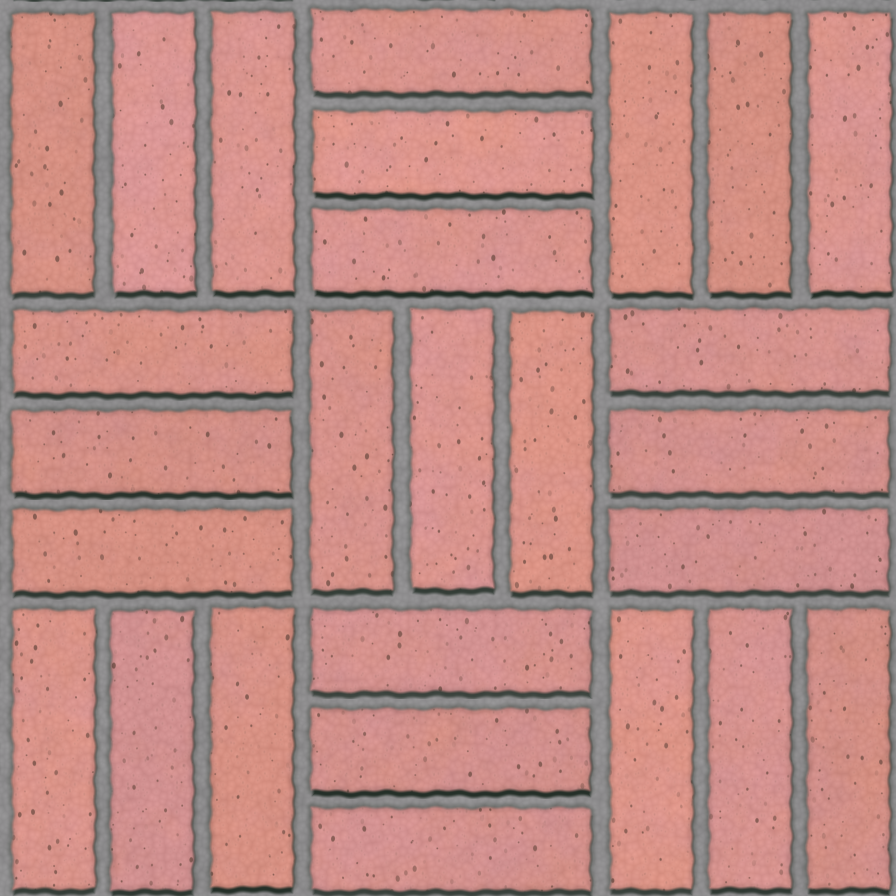
Reproduce this texture procedurally as a Shadertoy shader.

```glsl
// Basket-weave brick paving: blocks of three pink bricks in alternating directions, with grey mortar.
#define BLOCKS 3.0                       // blocks across and down
#define OFFSET vec2(0.012, -0.008)       // pattern shift, in blocks
#define HALF_SIZE vec2(0.137, 0.467)     // brick half width and half length
#define EDGE_SOFT 0.007
#define SHADOW_SHIFT vec2(0.004, -0.021)
#define SPECK_CELLS 21.0                 // speck cells per block
#define BRICK_ORANGE vec3(0.850, 0.570, 0.515)
#define BRICK_PINK vec3(0.835, 0.575, 0.575)
#define MORTAR vec3(0.555, 0.550, 0.555)
#define MORTAR_DARK vec3(0.400, 0.410, 0.395)
#define SHADOW vec3(0.130, 0.175, 0.145)
#define SPECK vec3(0.430, 0.300, 0.260)

vec2 hash2(vec2 p) {
    vec3 q = fract(p.xyx * vec3(0.1031, 0.1030, 0.0973));
    q += dot(q, q.yzx + 33.33);
    return fract((q.xx + q.yz) * q.zy);
}

// Layered, rotated sines: soft blotches in about -1..1
float mottle(vec2 p) {
    float sum = 0.0, amp = 0.5;
    for (int i = 0; i < 5; i++) {
        sum += amp * sin(p.x + 1.7 * sin(p.y + float(i))) * cos(p.y - 0.8 * p.x);
        p = mat2(1.2, 1.3, -1.3, 1.2) * p + 2.3;
        amp *= 0.7;
    }
    return sum;
}

// Cellular spots: x is coverage by dark dots, y is distance to the nearest point
vec2 cellSpots(vec2 p, float blur) {
    vec2 cell = floor(p);
    float cover = 0.0, nearest = 2.0;
    for (int j = -1; j <= 1; j++)
    for (int i = -1; i <= 1; i++) {
        vec2 id = cell + vec2(i, j);
        vec2 rnd = hash2(id + 71.0);
        vec2 toPoint = p - id - hash2(id + 17.0);
        float dist = length(toPoint);
        float radius = 0.05 + 0.17 * rnd.x * rnd.x;
        float oval = length(toPoint * vec2(1.0 + 0.5 * rnd.x, 1.0));
        float dot1 = 1.0 - smoothstep(radius - blur, radius + blur, oval);
        cover = max(cover, dot1 * smoothstep(0.35, 0.95, rnd.y));
        nearest = min(nearest, dist);
    }
    return vec2(cover, nearest);
}

float boxDistance(vec2 p, vec2 halfSize) {
    vec2 d = abs(p) - halfSize;
    return length(max(d, 0.0)) + min(max(d.x, d.y), 0.0);
}

void mainImage(out vec4 fragColor, in vec2 fragCoord) {
    vec2 p = fragCoord / iResolution.xy * BLOCKS - OFFSET;
    float pixel = BLOCKS / iResolution.y;
    float soft = max(EDGE_SOFT, pixel);

    // Block, direction and brick within the block
    vec2 block = floor(p);
    vec2 local = p - block - 0.5;
    bool upright = mod(block.x + block.y, 2.0) < 0.5;
    float across = upright ? local.x : local.y;
    float index = clamp(floor(across * 3.0 + 1.5), 0.0, 2.0) - 1.0;
    vec2 axis = upright ? vec2(1.0, 0.0) : vec2(0.0, 1.0);
    vec2 halfSize = upright ? HALF_SIZE : HALF_SIZE.yx;
    vec2 id = block * 3.0 + index * axis + 40.0;
    vec2 rnd = hash2(id);
    vec2 rnd2 = hash2(id + 91.0);

    // Slightly displaced brick with uneven edges
    local -= axis * index / 3.0 + (rnd2 - 0.5) * 0.010;
    vec2 wobble = 0.0025 * vec2(sin(p.y * 31.0 + rnd.x * 6.0) + sin(p.y * 83.0),
                                sin(p.x * 29.0 + rnd.y * 6.0) + sin(p.x * 77.0));
    float d = boxDistance(local + wobble, halfSize - 0.004) - 0.004;
    float brick = 1.0 - smoothstep(-soft, soft, d);

    // Mortar, darker next to the bricks, with a shadow under each brick
    vec2 grain = cellSpots(p * 48.0, 0.25);
    vec3 color = mix(MORTAR_DARK, MORTAR, smoothstep(-0.005, 0.024, d));
    color += 0.025 * mottle(p * 14.0) + 0.05 * (0.45 - grain.y);
    float shadowD = boxDistance(local + wobble - SHADOW_SHIFT, halfSize - 0.003);
    float shadow = 1.0 - smoothstep(-soft, soft * 1.3, shadowD);
    color = mix(color, SHADOW, shadow * mix(0.70, 1.0, rnd.y));

    // Brick face: tint per brick, blotches, grain and specks
    float blotch = mottle(p * 6.0 + rnd * 30.0);
    vec3 face = mix(BRICK_ORANGE, BRICK_PINK, clamp(rnd.x + 0.5 * blotch, 0.0, 1.0));
    face *= 0.965 + 0.07 * rnd2.x + 0.025 * mottle(p * 17.0 + rnd * 9.0);
    face += 0.06 * (0.45 - grain.y);
    face = mix(face, SPECK, 0.22 * grain.x);
    vec2 specks = cellSpots(p * SPECK_CELLS + 5.0 * wobble, max(0.07, pixel * SPECK_CELLS * 0.6));
    face = mix(face, SPECK, 0.75 * specks.x);
    face *= 1.0 - 0.10 * smoothstep(-0.022, 0.0, d);

    fragColor = vec4(clamp(mix(color, face, brick), 0.0, 1.0), 1.0);
}
```
